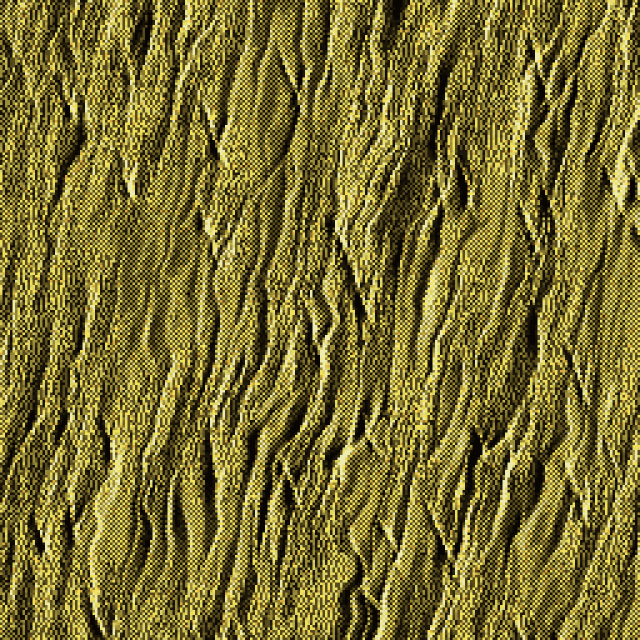
Give the GLSL for this texture, as a WebGL 2 fragment shader.

```glsl
#version 300 es
precision highp float;
// Golden bark drawn on a coarse square grid: thin wavering rims with dark
// hollows on their left, finer sloped relief, and scattered V-shaped forks.
// A partly disordered checker weave of upright dashes gives the grain.

uniform vec2 u_resolution;
out vec4 fragColor;

const float GRID = 256.0;   // grain cells across the canvas
const float LEAN = 0.19;    // sideways drift of the fibres with height

// Integer hash, 0 to 1
float hash(vec2 p, uint seed) {
    uvec2 q = uvec2(ivec2(floor(p)));
    uint h = q.x * 1664525u + q.y * 22695477u + seed * 974711u;
    h = (h ^ (h >> 16u)) * 2146121005u;
    h = (h ^ (h >> 15u)) * 2221713035u;
    return float((h ^ (h >> 16u)) >> 8u) / 16777216.0;
}

float noise(vec2 p, uint seed) {
    vec2 i = floor(p), f = fract(p);
    vec2 w = f * f * (3.0 - 2.0 * f);
    float low = mix(hash(i, seed), hash(i + vec2(1, 0), seed), w.x);
    float high = mix(hash(i + vec2(0, 1), seed), hash(i + vec2(1, 1), seed), w.x);
    return mix(low, high, w.y);
}

// Noise pushed sideways by itself: steep rises, gentle falls
float skewedNoise(vec2 p, uint seed) {
    return noise(p + vec2(0.5 * noise(p, seed), 0.0), seed);
}

// Horizontal slope of the fine relief, summed over octaves
float reliefSlope(vec2 p) {
    vec2 freq = vec2(15.0, 3.5);
    float slope = 0.0;
    for (uint k = 1u; k <= 3u; k++) {
        vec2 q = p * freq + 7.3 * float(k);
        float stepX = freq.x / GRID;
        float rise = skewedNoise(q + vec2(stepX, 0.0), k) - skewedNoise(q, k);
        slope += (0.1 + 0.04 * float(k)) * rise / stepX;
        freq *= vec2(2.1, 2.2);
    }
    return slope;
}

// Bright rim with a dark hollow on its left; d is the distance to the rim
float rim(float d, float width) {
    float light = exp(-pow(d / 0.0036, 2.0));
    float hollow = smoothstep(-width, -0.35 * width, d) * (1.0 - smoothstep(-0.006, -0.001, d));
    return 0.55 * light - 0.34 * hollow;
}

// Long rims following the fibres, broken into lengths of varied strength
float fibreRims(vec2 p) {
    float count = 13.0, sum = 0.0;
    for (uint k = 40u; k < 43u; k++) {
        float bend = 1.6 * noise(p * vec2(0.5 * count, 5.0), k) + 0.3 * noise(p * vec2(count, 18.0), k + 5u);
        float phase = p.x * count + bend;
        float id = floor(phase);
        float d = (fract(phase) - 0.6) / count;
        float strength = smoothstep(0.4, 0.8, noise(vec2(id, p.y * 6.0 + 9.0 * hash(vec2(id), k)), k + 10u));
        sum += strength * rim(d, min(0.026, 0.5 / count));
        count *= 1.6;
    }
    return sum;
}

// Forks scattered one per tile, opening upward
float forks(vec2 p) {
    vec2 tiles = vec2(7.0, 6.0);
    vec2 home = floor(p * tiles);
    float sum = 0.0;
    for (int j = -1; j <= 1; j++)
    for (int i = -1; i <= 1; i++) {
        vec2 id = home + vec2(i, j);
        if (hash(id, 20u) > 0.55) continue;
        vec2 tip = (id + vec2(hash(id, 21u), hash(id, 22u))) / tiles;
        vec2 d = p - tip;
        float reach = mix(0.05, 0.14, hash(id, 23u));
        float fade = smoothstep(-0.04, 0.0, d.y) * (1.0 - smoothstep(0.5 * reach, reach, d.y));
        float leftLean = mix(0.2, 0.42, hash(id, 24u));
        float rightLean = mix(0.15, 0.35, hash(id, 25u));
        float width = 0.014 + 0.012 * hash(id, 26u);
        float rightFade = 1.0 - smoothstep(0.3 * reach, 0.8 * reach, d.y);
        sum += fade * (rim(d.x + leftLean * d.y, width)
                     + rightFade * rim(d.x - rightLean * d.y, width));
    }
    return sum;
}

// Checker weave of -1 and 1, broken into short upright dashes
float weave(vec2 cell, float disorder) {
    float check = mod(cell.x + cell.y, 2.0) * 2.0 - 1.0;
    float shift = floor(3.0 * hash(vec2(0.0, cell.y), 30u));
    float flip = hash(vec2(floor((cell.x + shift) / 3.0), cell.y), 31u);
    return flip < 0.45 * disorder ? -check : check;
}

vec3 goldRamp(float t, float tint) {
    vec3 yellow = mix(vec3(0.94, 0.88, 0.35), vec3(0.85, 0.82, 0.41), step(0.55, tint));
    yellow = mix(yellow, vec3(0.86, 0.68, 0.24), step(0.92, tint));
    vec3 c = mix(vec3(0.03, 0.02, 0.01), vec3(0.11, 0.09, 0.03), smoothstep(-0.05, 0.08, t));
    c = mix(c, vec3(0.34, 0.29, 0.11), smoothstep(0.11, 0.22, t));
    c = mix(c, vec3(0.60, 0.54, 0.22), smoothstep(0.36, 0.52, t));
    c = mix(c, yellow, smoothstep(0.6, 0.74, t));
    return mix(c, vec3(0.93, 0.92, 0.68), smoothstep(0.95, 1.1, t));
}

vec3 barkColor(vec2 cell) {
    vec2 p = (cell + 0.5) / GRID;
    // Wavering of the fibres
    float sway = 0.022 * noise(p * vec2(7.0, 7.0), 10u) + 0.012 * noise(p * vec2(26.0, 28.0), 11u);
    vec2 fibre = vec2(p.x + sway - LEAN * p.y, p.y);
    float relief = mix(0.55, 1.3, noise(p * vec2(5.0, 4.0), 12u));
    float shade = 0.43 + relief * (reliefSlope(fibre) + 0.8 * fibreRims(fibre));
    shade += 1.1 * forks(p + vec2(sway, 0.0));
    // Grain, fading away in the hollows
    float disorder = smoothstep(0.2, 0.7, noise(p * vec2(14.0, 6.0), 13u));
    float depth = 0.26 * smoothstep(-0.05, 0.4, shade);
    float jitter = 0.14 * (hash(cell, 14u) - 0.5);
    return goldRamp(shade + depth * weave(cell, disorder) + jitter, hash(cell, 15u));
}

void main() {
    // Four samples per pixel soften the cell edges
    vec3 sum = vec3(0.0);
    for (int k = 0; k < 4; k++) {
        vec2 offset = vec2(k & 1, k >> 1) * 0.5 - 0.25;
        sum += barkColor(floor((gl_FragCoord.xy + offset) / u_resolution * GRID));
    }
    fragColor = vec4(sum / 4.0, 1.0);
}
```
